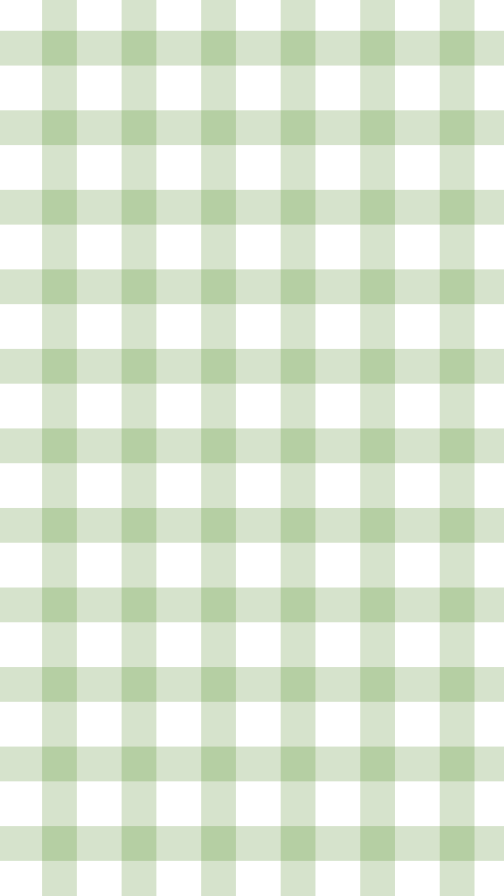
Reproduce this pattern procedurally as a Shadertoy shader.

```glsl
// Soft green gingham: translucent bands crossing on white.

const float PERIOD = 0.1578;                      // band spacing, in canvas widths
const float BAND_WIDTH = 0.0690;
const vec2 FIRST_CENTER = vec2(0.1180, 0.1042);   // first band centers from lower left

const vec3 WHITE = vec3(1.0);
const vec3 PALE_GREEN = vec3(0.84, 0.89, 0.80);
const vec3 DEEP_GREEN = vec3(0.71, 0.81, 0.64);

// Coverage of evenly repeated bands along one axis, with smoothed edges.
float bandCoverage(float position, float center, float period, float width, float pixel) {
    float offset = (fract((position - center) / period + 0.5) - 0.5) * period;
    float edgeDistance = abs(offset) - 0.5 * width;
    return clamp(0.5 - edgeDistance / pixel, 0.0, 1.0);
}

// White ground, one layer of pale green, two layers of deep green.
vec3 ginghamColor(float vertical, float horizontal) {
    vec3 ground = mix(WHITE, PALE_GREEN, horizontal);
    vec3 crossed = mix(PALE_GREEN, DEEP_GREEN, horizontal);
    return mix(ground, crossed, vertical);
}

void mainImage(out vec4 fragColor, in vec2 fragCoord) {
    vec2 uv = fragCoord / iResolution.x;
    float pixel = 1.0 / iResolution.x;

    float vertical = bandCoverage(uv.x, FIRST_CENTER.x, PERIOD, BAND_WIDTH, pixel);
    float horizontal = bandCoverage(uv.y, FIRST_CENTER.y, PERIOD, BAND_WIDTH, pixel);

    fragColor = vec4(ginghamColor(vertical, horizontal), 1.0);
}
```
